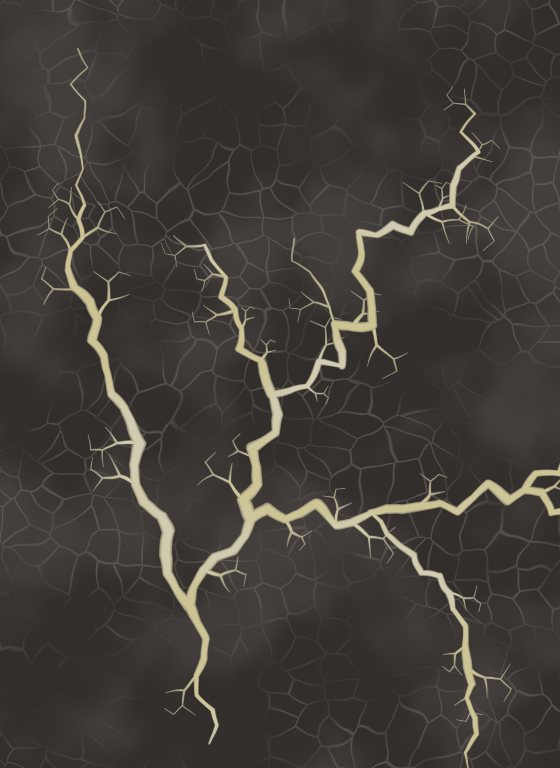
Write a Shadertoy shader that draws this texture.

```glsl
// Pale branching veins over dark, smoky, finely cracked stone.
const vec3 STONE_DARK = vec3(0.198, 0.181, 0.173);
const vec3 STONE_LIGHT = vec3(0.268, 0.248, 0.238);
const vec3 CRACK_GREY = vec3(0.42, 0.40, 0.37);
const vec3 VEIN_YELLOW = vec3(0.80, 0.77, 0.58);
const vec3 VEIN_PALE = vec3(0.82, 0.80, 0.70);
const vec3 VEIN_EDGE = vec3(0.59, 0.57, 0.46);
const vec3 TWIG_GREY = vec3(0.62, 0.60, 0.51);

vec2 hash2(vec2 p) {
    vec3 q = fract(p.xyx * vec3(0.1031, 0.1030, 0.0973));
    q += dot(q, q.yzx + 33.33);
    return fract((q.xx + q.yz) * q.zy);
}
vec2 rotate(vec2 v, float angle) {
    float c = cos(angle), s = sin(angle);
    return vec2(c * v.x - s * v.y, s * v.x + c * v.y);
}
float gradientAt(vec2 cell, vec2 offset) {
    return dot(rotate(vec2(1.0, 0.0), 6.2832 * hash2(cell + 57.0).x), offset);
}
float gradientNoise(vec2 p) {
    vec2 i = floor(p), f = fract(p), e = vec2(1.0, 0.0);
    vec2 u = f * f * f * (f * (f * 6.0 - 15.0) + 10.0);
    float low = mix(gradientAt(i, f), gradientAt(i + e, f - e), u.x);
    return mix(low, mix(gradientAt(i + e.yx, f - e.yx), gradientAt(i + 1.0, f - 1.0), u.x), u.y);
}
float smoke(vec2 p) {
    vec2 q = rotate(p, 0.6) * 2.0 + 7.3;
    return gradientNoise(p) + 0.6 * gradientNoise(q) + 0.35 * gradientNoise(q * 2.1);
}

// Distance to the line between the two nearest cell centres.
float crackDistance(vec2 p) {
    vec2 first = vec2(9.0), second = vec2(9.0);
    for (int k = 0; k < 9; k++) {
        vec2 cell = floor(p) + vec2(k % 3 - 1, k / 3 - 1);
        vec2 r = cell + hash2(cell + 11.0) - p;
        if (dot(r, r) < dot(first, first)) { second = first; first = r; }
        else if (dot(r, r) < dot(second, second)) second = r;
    }
    return dot(0.5 * (first + second), normalize(second - first));
}

// Tapered segment; keeps (signed distance, local radius) of the closest limb.
vec2 limb(vec2 best, vec2 p, vec2 a, vec2 b, float ra, float rb) {
    vec2 ab = b - a;
    float h = clamp(dot(p - a, ab) / dot(ab, ab), 0.0, 1.0);
    float r = mix(ra, rb, h), d = length(p - a - h * ab) - r;
    return d < best.x ? vec2(d, r) : best;
}

// Zigzag side shoot that forks at every kink.
vec2 twig(vec2 best, vec2 p, vec2 root, vec2 dir, float size, float r) {
    for (float bend = 0.6; abs(bend) < 1.0; bend *= -1.25) {
        vec2 tip = root + 0.42 * size * dir;
        best = limb(best, p, root, tip, r, 0.65 * r);
        best = limb(best, p, tip, tip + 0.4 * size * rotate(dir, -1.3 * bend), 0.6 * r, 0.0004);
        root = tip; dir = rotate(dir, bend); size *= 0.8; r *= 0.65;
    }
    return best;
}

// Kinked vein from a to b, radii in thousandths; "bushy" is the chance of a twig per joint.
vec2 vein(vec2 best, vec2 p, vec2 a, vec2 b, float ra, float rb, float bushy) {
    if (limb(vec2(9.0), p, a, b, 0.0, 0.0).x > 0.12) return best;
    vec2 along = normalize(b - a), side = vec2(-along.y, along.x), from = a;
    float count = ceil(length(b - a) / 0.025), last = 0.001 * ra;
    for (float i = 1.0; i <= count; i++) {
        vec2 h = hash2(a * 310.0 + i * 3.7), g = hash2(b * 270.0 + i * 9.2);
        vec2 to = mix(a, b, i / count) + 0.03 * (h.x - 0.5) * step(i + 0.5, count) * side;
        float r = 0.001 * mix(ra, rb, i / count) * mix(0.8, 1.15, h.y);
        float turn = (mod(i, 2.0) - 0.5) * mix(1.2, 2.6, g.y);
        best = limb(best, p, from, to, last, r);
        if (g.x < bushy) best = twig(best, p, to, rotate(along, turn), mix(0.03, 0.07, h.y), 0.0013 + 0.25 * r);
        from = to; last = r;
    }
    return best;
}

// Main branching layout, in units of canvas height.
vec2 veinTree(vec2 p) {
    vec2 fork = vec2(0.247, 0.212), knot = vec2(0.326, 0.323), crown = vec2(0.352, 0.486);
    vec2 left = vec2(0.09, 0.65), top = vec2(0.11, 0.735), bend = vec2(0.48, 0.335), east = vec2(0.683, 0.362);
    vec2 step1 = vec2(0.443, 0.525), step2 = vec2(0.437, 0.577), step3 = vec2(0.483, 0.576);
    vec2 arch = vec2(0.47, 0.695), north = vec2(0.592, 0.733), south = vec2(0.573, 0.25), foot = vec2(0.615, 0.11);
    vec2 v = vein(vec2(9.0), p, fork, vec2(0.273, 0.03), 6.5, 1.5, 0.1);
    v = vein(v, p, fork, left, 7.2, 5.8, 0.25);
    v = vein(v, p, left, top, 4.0, 2.5, 0.9);
    v = vein(v, p, top, vec2(0.1, 0.935), 2.0, 1.1, 0.08);
    v = vein(v, p, fork, knot, 6.5, 6.0, 0.1);
    v = vein(v, p, knot, crown, 7.2, 6.0, 0.45);
    v = vein(v, p, crown, vec2(0.265, 0.68), 6.5, 2.0, 0.5);
    v = vein(v, p, crown, step1, 4.5, 4.0, 0.4);
    v = vein(v, p, step1, step2, 5.0, 6.0, 0.2);
    v = vein(v, p, step2, step3, 6.0, 6.0, 0.3);
    v = vein(v, p, step3, arch, 6.0, 5.0, 0.2);
    v = vein(v, p, arch, north, 5.0, 4.0, 0.6);
    v = vein(v, p, north, vec2(0.62, 0.85), 4.5, 1.8, 0.55);
    v = vein(v, p, knot, bend, 7.0, 5.5, 0.4);
    v = vein(v, p, bend, east, 5.5, 6.0, 0.1);
    v = vein(v, p, east, vec2(0.76, 0.42), 6.0, 5.0, 0.0);
    v = vein(v, p, east, vec2(0.76, 0.32), 6.0, 5.0, 0.2);
    v = vein(v, p, bend, south, 2.5, 4.5, 0.1);
    v = vein(v, p, south, foot, 4.5, 5.5, 0.6);
    v = vein(v, p, foot, vec2(0.61, 0.0), 4.5, 1.5, 0.4);
    return vein(v, p, step2, vec2(0.385, 0.69), 2.0, 1.0, 0.1);
}

void mainImage(out vec4 fragColor, in vec2 fragCoord) {
    vec2 p = fragCoord / iResolution.y, warp = vec2(gradientNoise(p * 28.0), gradientNoise(p * 28.0 + 40.0));
    float soft = max(0.75 / iResolution.y, 0.0009), patches = gradientNoise(p * 6.0);
    // Smoky stone with hairline cracks that fade in patches
    vec3 color = mix(STONE_DARK, STONE_LIGHT, smoothstep(-0.3, 0.55, smoke(p * 5.0 + 3.0)));
    float cracks = 1.0 - smoothstep(0.0, 0.0013 + soft, crackDistance((p + 0.01 * warp + 0.04 * patches) * 26.0) / 26.0);
    float fade = smoothstep(-0.3, 0.4, gradientNoise(p * 5.0 + 19.0) + 0.6 * gradientNoise(p * 17.0));
    color = mix(color, CRACK_GREY, cracks * mix(0.03, 0.62, fade));
    // Cream veins with darker rims and greyer twigs
    vec2 v = veinTree(p + 0.006 * warp);
    vec3 cream = mix(VEIN_YELLOW, VEIN_PALE, smoothstep(-0.1, 0.3, patches));
    cream = mix(TWIG_GREY, cream, smoothstep(0.0006, 0.0026, v.y));
    cream = mix(VEIN_EDGE, cream, smoothstep(0.0, 0.5, -v.x / v.y));
    fragColor = vec4(mix(color, cream, 1.0 - smoothstep(-soft, soft, v.x)), 1.0);
}
```
